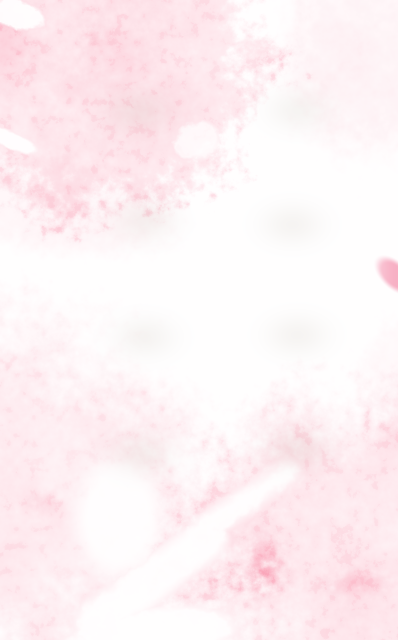
Write a Shadertoy shader that draws this background.

```glsl
// Pale pink watercolour washes on white paper, with soft grey smudges and one petal.

float hash(vec2 p) {
    vec3 q = fract(vec3(p.xyx) * 0.1031);
    q += dot(q, q.yzx + 33.33);
    return fract((q.x + q.y) * q.z);
}

float noise(vec2 p) {
    vec2 i = floor(p), f = fract(p);
    f = f * f * (3.0 - 2.0 * f);
    return mix(mix(hash(i), hash(i + vec2(1, 0)), f.x),
               mix(hash(i + vec2(0, 1)), hash(i + vec2(1, 1)), f.x), f.y);
}

float fbm(vec2 p) {
    float sum = 0.0, amp = 0.5;
    for (int i = 0; i < 5; i++) {
        sum += amp * noise(p);
        p = mat2(1.6, 1.2, -1.2, 1.6) * p + 7.3;
        amp *= 0.5;
    }
    return sum;
}

// Tilted ellipse: 1 at its centre, 0 on its rim, negative outside.
float ellipse(vec2 p, vec2 centre, vec2 radius, float tilt) {
    float c = cos(tilt), s = sin(tilt);
    return 1.0 - length(mat2(c, -s, s, c) * (p - centre) / radius);
}

float glow(vec2 p, vec2 centre, vec2 radius) {
    vec2 d = (p - centre) / radius;
    return exp(-dot(d, d));
}

float segment(vec2 p, vec2 a, vec2 b) {
    vec2 d = b - a;
    return length(p - a - d * clamp(dot(p - a, d) / dot(d, d), 0.0, 1.0));
}

void mainImage(out vec4 fragColor, in vec2 fragCoord) {
    // Canvas height is one unit; the width spans about 0.62.
    vec2 uv = fragCoord / iResolution.xy;
    vec2 p = uv * vec2(0.622, 1.0);

    // Ragged edges: broad drift plus fine paper grain.
    float drift = fbm(p * 11.0) - 0.48;
    float grain = fbm(p * 75.0 + 4.0) - 0.48;
    float ragged = drift * 0.6 + grain * 0.45;

    // Upper washes.
    float topLeft = ellipse(p, vec2(0.13, 0.93), vec2(0.31, 0.27), 0.0);
    float pigment = 0.29 * smoothstep(-0.02, 0.22, topLeft + ragged)
                  + 0.14 * smoothstep(0.1, 0.9, topLeft);
    pigment += 0.12 * smoothstep(0.0, 0.5, ellipse(p, vec2(0.08, 0.68), vec2(0.23, 0.09), -0.15) + ragged * 0.6);
    pigment += 0.15 * smoothstep(0.0, 0.5, ellipse(p, vec2(0.60, 0.95), vec2(0.20, 0.26), 0.0) + ragged * 0.6);

    // Lower washes.
    float lowLeft = ellipse(p, vec2(0.03, 0.22), vec2(0.33, 0.33), 0.0);
    float lowRight = ellipse(p, vec2(0.60, 0.13), vec2(0.36, 0.30), 0.15);
    pigment += 0.26 * smoothstep(-0.05, 0.55, lowLeft + ragged * 0.7);
    pigment += 0.31 * smoothstep(-0.05, 0.50, lowRight + ragged * 0.8);
    pigment += 0.08 * smoothstep(0.0, 0.5, ellipse(p, vec2(0.64, 0.42), vec2(0.13, 0.10), 0.8) + ragged);
    pigment = min(pigment, 0.45);

    // Mottling and speckles inside the washes.
    pigment *= 1.0 + drift * 0.9 + grain * 0.7;
    pigment += 0.12 * smoothstep(0.12, 0.24, grain) * smoothstep(0.15, 0.4, pigment);

    // Concentrated blots.
    float breakup = smoothstep(-0.15, 0.2, ragged);
    pigment += 0.70 * glow(p, vec2(0.0, 0.93), vec2(0.04, 0.05)) * (0.5 + 0.5 * breakup);
    pigment += 0.35 * glow(p, vec2(0.14, 0.945), vec2(0.025, 0.015)) * breakup;
    pigment += 0.65 * glow(p, vec2(0.415, 0.12), vec2(0.027, 0.04)) * breakup;
    pigment += 0.45 * glow(p, vec2(0.38, 0.09), vec2(0.06, 0.022)) * breakup;
    pigment += 0.35 * glow(p, vec2(0.555, 0.09), vec2(0.045, 0.018)) * breakup;
    pigment += 0.25 * glow(p, vec2(0.07, 0.215), vec2(0.025, 0.015)) * breakup;

    // Bare paper: diagonal streak, lower margin, upper flecks and a soft oval.
    float streak = min(segment(p, vec2(0.15, 0.03), vec2(0.32, 0.155)),
                       segment(p, vec2(0.32, 0.175), vec2(0.45, 0.26)) + 0.014);
    float bare = smoothstep(-0.01, 0.012, 0.028 - streak + ragged * 0.05);
    bare = max(bare, smoothstep(0.0, 0.3, ellipse(p, vec2(0.24, 0.01), vec2(0.14, 0.04), 0.1) + ragged));
    bare = max(bare, smoothstep(0.0, 0.3, ellipse(p, vec2(0.03, 0.975), vec2(0.05, 0.025), -0.3) + ragged * 1.4));
    bare = max(bare, smoothstep(0.0, 0.3, ellipse(p, vec2(0.02, 0.78), vec2(0.05, 0.015), -0.4) + ragged));
    bare = max(bare, 0.8 * smoothstep(0.0, 0.3, ellipse(p, vec2(0.31, 0.78), vec2(0.035, 0.028), 0.3) + ragged * 1.6));
    bare = max(bare, smoothstep(-0.2, 0.4, ellipse(p, vec2(0.185, 0.19), vec2(0.075, 0.10), 0.0)));
    pigment *= 1.0 - 0.95 * bare;

    vec3 colour = vec3(1.0, 0.997, 0.998) - max(pigment, 0.0) * vec3(0.015, 0.27, 0.21);

    // Two columns of faint grey smudges.
    for (int i = 0; i < 8; i++) {
        float row = float(i / 2), column = float(i % 2);
        vec2 centre = vec2(0.223 + 0.238 * column, 0.828 - 0.178 * row);
        centre += 0.012 * (vec2(hash(vec2(row, column)), hash(vec2(column, row + 5.0))) - 0.5);
        colour -= vec3(0.035, 0.040, 0.048) * glow(p, centre, vec2(0.046, 0.031));
    }

    // Petal drifting in at the right edge.
    float petal = smoothstep(0.0, 0.45, ellipse(p, vec2(0.617, 0.57), vec2(0.042, 0.023), -0.75));
    colour = mix(colour, vec3(0.97, 0.69, 0.77), petal * (0.65 + 0.35 * smoothstep(0.58, 0.62, p.x)));

    fragColor = vec4(clamp(colour, 0.0, 1.0), 1.0);
}
```
